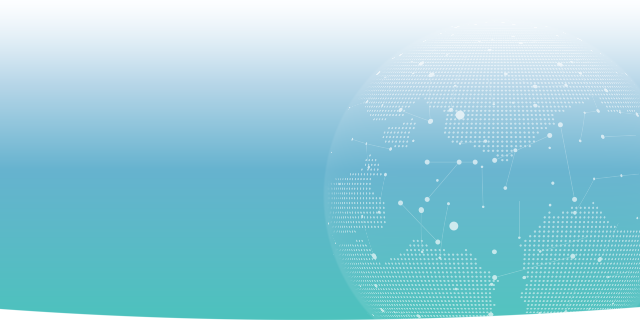
Reproduce this background procedurally as a Shadertoy shader.

```glsl
// A pale-to-teal sky with a dotted globe at the right, above a curved white foot.
// The globe is a sphere unprojected to longitude and latitude: a dot grid masked
// by wobbly ellipses makes the land, hashed cells make the linked network nodes.

const vec2 GLOBE_CENTER = vec2(1.5625, 0.388);
const float GLOBE_RADIUS = 0.555;

// Land masses on the unit disc: centre.xy, radii.xy
const vec4 LAND[11] = vec4[11](
    vec4(0.0, 0.73, 0.70, 0.27), vec4(0.0, 0.45, 0.31, 0.22),
    vec4(0.66, 0.70, 0.33, 0.21), vec4(-0.66, 0.59, 0.20, 0.15),
    vec4(-0.55, 0.35, 0.085, 0.075), vec4(-0.73, 0.17, 0.045, 0.065),
    vec4(-0.85, -0.05, 0.20, 0.17), vec4(-0.82, -0.50, 0.20, 0.23),
    vec4(-0.38, -0.60, 0.36, 0.33), vec4(0.42, -0.45, 0.30, 0.40),
    vec4(0.70, -0.42, 0.28, 0.25));

float hash(vec2 p) {
    return fract(sin(dot(p, vec2(127.1, 311.7))) * 4375.85);
}

float disc(float d, float radius, float blur) {
    return 1.0 - smoothstep(radius - 0.5 * blur, radius + 0.5 * blur, d);
}

float segmentDistance(vec2 p, vec2 a, vec2 b) {
    vec2 ab = b - a;
    return length(p - a - ab * clamp(dot(p - a, ab) / dot(ab, ab), 0.0, 1.0));
}

vec3 sky(float depth) {
    vec3 haze = vec3(0.72, 0.84, 0.91), blue = vec3(0.40, 0.70, 0.81);
    vec3 c = mix(vec3(0.99, 0.995, 1.0), haze, pow(clamp(depth / 0.26, 0.0, 1.0), 1.25));
    c = mix(c, blue, clamp((depth - 0.26) / 0.27, 0.0, 1.0));
    return mix(c, vec3(0.30, 0.76, 0.74), clamp((depth - 0.53) / 0.47, 0.0, 1.0));
}

float landMask(vec2 q) {
    // Layered sines roughen the coasts
    q += 0.025 * sin(q.yx * 19.0 + 1.0) + 0.015 * sin(q.yx * 43.0);
    float nearest = 9.0;
    for (int i = 0; i < 11; i++)
        nearest = min(nearest, length((q - LAND[i].xy) / LAND[i].zw));
    return step(nearest, 1.0);
}

float landDots(vec2 lonLat, float facing, float blur) {
    const float STEP = 0.027;
    vec2 cell = (floor(lonLat / STEP) + 0.5) * STEP;
    vec2 offset = (lonLat - cell) * vec2(cos(lonLat.y), 1.0);
    float dots = disc(length(offset), 0.0065, blur);
    // Dots too fine to resolve near the rim become an even haze
    float coverage = mix(0.18, dots, smoothstep(0.2, 0.5, facing));
    return coverage * landMask(vec2(cos(cell.y) * sin(cell.x), sin(cell.y)));
}

vec2 nodePosition(vec2 cell) {
    return (cell + 0.15 + 0.7 * vec2(hash(cell), hash(cell + 37.0))) * 0.2;
}

float network(vec2 lonLat, float blur) {
    vec2 home = floor(lonLat / 0.2), metric = vec2(cos(lonLat.y), 1.0);
    float glow = 0.0;
    for (int y = -1; y <= 1; y++)
    for (int x = -1; x <= 1; x++) {
        vec2 cell = home + vec2(x, y);
        float kind = hash(cell + 71.0);
        vec2 a = nodePosition(cell);
        vec2 b = nodePosition(cell + (kind < 0.75 ? vec2(1, 0) : vec2(0, 1)));
        float radius = 0.007 + 0.012 * pow(hash(cell + 13.0), 3.0);
        float node = disc(length((lonLat - a) * metric), radius, blur);
        float line = disc(segmentDistance(lonLat * metric, a * metric, b * metric), 0.002, blur);
        glow = max(glow, 0.65 * node * step(0.25, kind));
        glow = max(glow, 0.25 * line * step(0.55, kind));
    }
    return glow;
}

// A long straight link with a node at both ends
float link(vec2 q, vec2 a, vec2 b, float blur) {
    float ends = disc(min(length(q - a), length(q - b)), 0.014, blur);
    return max(0.65 * ends, 0.28 * disc(segmentDistance(q, a, b), 0.002, blur));
}

void mainImage(out vec4 fragColor, in vec2 fragCoord) {
    vec2 p = fragCoord / iResolution.y;
    p.x += 1.0 - 0.5 * iResolution.x / iResolution.y;
    float pixel = 1.0 / iResolution.y;
    vec3 color = sky(1.0 - p.y);

    // Globe
    vec2 q = (p - GLOBE_CENTER) / GLOBE_RADIUS;
    float blur = 1.4 * pixel / GLOBE_RADIUS, r = length(q);
    if (r < 1.0) {
        float facing = sqrt(1.0 - r * r);
        vec2 lonLat = vec2(atan(q.x, facing), asin(q.y));
        float light = 0.03 + 0.06 * pow(r, 10.0);
        light = max(light, 0.52 * landDots(lonLat, facing, blur));
        light = max(light, network(lonLat, blur));

        // Main constellation
        light = max(light, link(q, vec2(-0.41, 0.19), vec2(-0.14, 0.19), blur));
        light = max(light, link(q, vec2(-0.23, 0.19), vec2(-0.41, -0.02), blur));
        light = max(light, link(q, vec2(-0.56, -0.04), vec2(-0.35, -0.26), blur));
        light = max(light, link(q, vec2(0.34, 0.40), vec2(0.42, -0.02), blur));
        light = max(light, link(q, vec2(-0.03, -0.46), vec2(0.41, -0.34), blur));
        light = max(light, link(q, vec2(-0.03, 0.20), vec2(0.28, 0.34), blur));
        float hubs = min(length(q - vec2(-0.26, -0.17)), length(q - vec2(-0.225, 0.455)));
        light = max(light, 0.7 * disc(hubs, 0.025, blur));
        color = mix(color, vec3(1.0), light * disc(r, 1.0 - blur, 2.0 * blur));
    }

    // Curved white foot
    float foot = 0.0375 * (p.x - 0.96) * (p.x - 0.96);
    color = mix(color, vec3(1.0), disc(p.y, foot, 1.5 * pixel));
    fragColor = vec4(color, 1.0);
}
```
